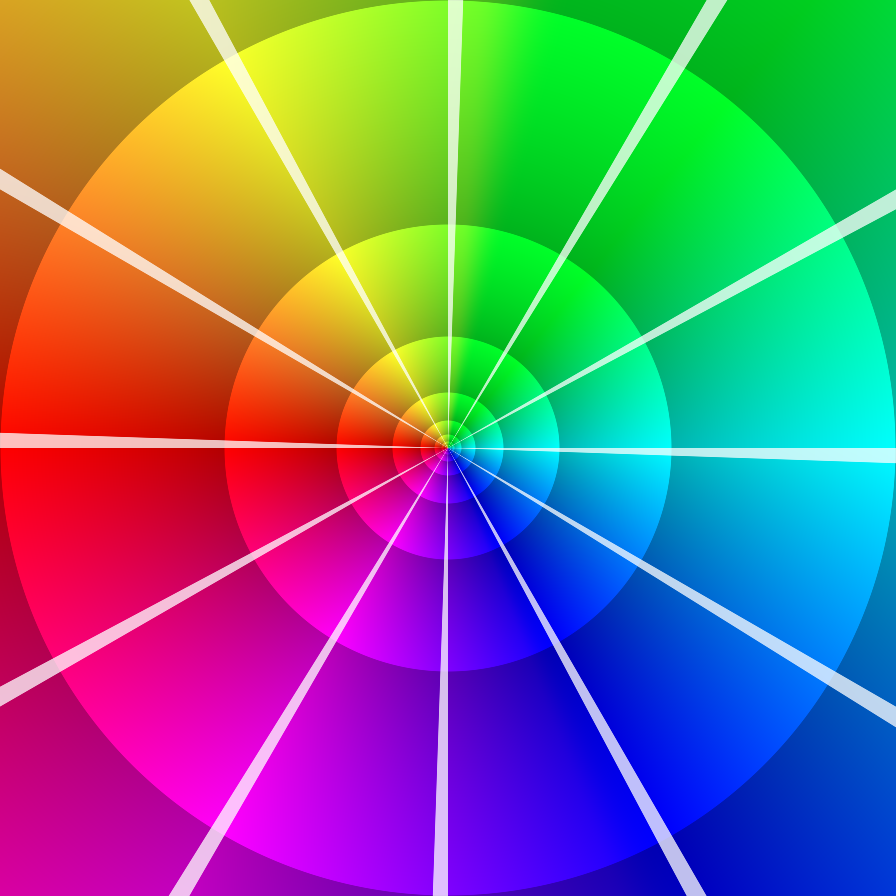
Write a WebGL 2 fragment shader that draws this background.

```glsl
#version 300 es
precision highp float;
// A colour wheel with rings that halve in radius toward the centre.
// Hue follows the polar angle, shade follows the fraction of log2(radius),
// and twelve pale wedges radiate from the middle.

#define SPOKES 12.0
#define SPOKE_WIDTH 0.065
#define SPOKE_OPACITY 0.75
#define RING_SHADE 0.7
#define WARM_BLUE 0.16

uniform vec2 u_resolution;
out vec4 fragColor;

const float TAU = 6.2831853;

// Hue circle, h in 0..6, with a faint blue in the warm half
// and a quick fall of red beside green and blue.
vec3 wheelColor(float h) {
    vec3 c = clamp(abs(mod(h + vec3(0.0, 4.0, 2.0), 6.0) - 3.0) - 1.0, 0.0, 1.0);
    c.r *= h < 3.0 ? smoothstep(0.24, 0.44, c.r) : smoothstep(0.02, 0.16, c.r);
    float warm = smoothstep(0.05, 0.6, h) * (1.0 - smoothstep(2.0, 3.0, h));
    c.b = max(c.b, WARM_BLUE * warm);
    return c;
}

// Shade rises across each ring, with a softened drop at its outer edge.
float ringShade(float r, float pixel) {
    float f = fract(log2(r));
    float edge = min(pixel / (r * log(2.0)), 0.5);
    f *= 1.0 - smoothstep(1.0 - edge, 1.0, f);
    return mix(RING_SHADE, 1.0, f);
}

// Coverage of the wedges; each starts on a spoke angle and opens clockwise.
float spokeMask(float turn, float r, float pixel) {
    float halfWidth = 0.5 * SPOKE_WIDTH;
    float offset = abs(fract(turn * SPOKES - halfWidth + 0.5) - 0.5);
    float d = (offset - halfWidth) * r * TAU / SPOKES;
    return 1.0 - smoothstep(-0.5 * pixel, 0.5 * pixel, d);
}

void main() {
    float size = min(u_resolution.x, u_resolution.y);
    vec2 p = (2.0 * gl_FragCoord.xy - u_resolution) / size;
    float pixel = 2.0 / size;
    float r = max(length(p), 0.0001);
    float turn = fract(0.5 - atan(p.y, p.x) / TAU);

    vec3 color = wheelColor(turn * 6.0) * ringShade(r, pixel);
    color = mix(color, vec3(1.0), SPOKE_OPACITY * spokeMask(turn, r, pixel));
    fragColor = vec4(color, 1.0);
}
```
